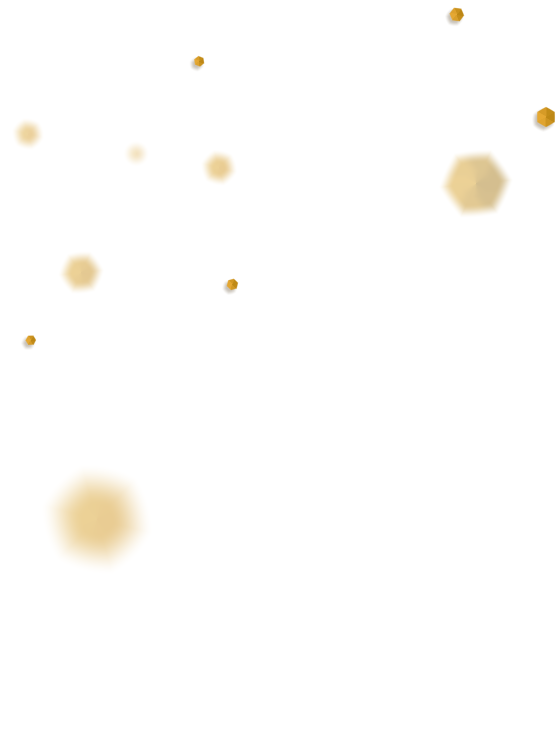
Top, the full canvas; bottom, a detail of the centre.
Reproduce this background procedurally as a WebGL 1 fragment shader.

```glsl
precision highp float;
// Scattered golden gems on white: small sharp ones with shadows, and large out-of-focus ones.

uniform vec2 u_resolution;

const float TAU = 6.2831853;
const float SIDES = 6.0;
const float SECTOR = TAU / SIDES;
const float LAST = 4.0; // index of the last gem in each layer

// Signed distance to a regular polygon, eased towards a circle by roundness.
float gemDistance(vec2 p, float radius, float turn, float roundness) {
    float fromMiddle = mod(atan(p.y, p.x) - turn, SECTOR) - 0.5 * SECTOR;
    float flatSided = length(p) * cos(fromMiddle) - radius * cos(0.5 * SECTOR);
    return mix(flatSided, length(p) - 0.95 * radius, roundness);
}

// One tone per facet, darkest to the right; borders soften over the given width.
float facetShade(vec2 p, float turn, float softness) {
    float position = (atan(p.y, p.x) - turn) / SECTOR;
    float facet = floor(position);
    float width = clamp(softness / (length(p) * SECTOR + 0.0001), 0.001, 1.0);
    float blend = smoothstep(1.0 - width, 1.0, position - facet);
    float facing = turn + (facet + 0.5 + blend) * SECTOR;
    return 0.5 + 0.5 * cos(facing - 0.3);
}

float coverage(float dist, float softness) {
    return 1.0 - smoothstep(-softness, softness, dist);
}

// Defocused gems: a fading wave across the middle, the last one far larger.
vec2 blurredCenter(float i, float t) {
    float x = 0.05 + 0.38 * t + 0.42 * pow(t, 7.0);
    float y = 0.49 + 0.33 * (1.0 - t) * cos(1.14 + 2.05 * i);
    return vec2(x, y);
}

float blurredRadius(float i, float t) {
    return 0.029 + 0.057 * pow(t, 7.0) + 0.026 * (1.0 - t) * sin(2.0 * i);
}

// Sharp gems: alternate low and high while climbing to the right.
vec2 sharpCenter(float i, float t) {
    float x = 0.055 + 0.92 * t - 0.1 * sin(0.5 * TAU * t) * cos(0.5 * TAU * i);
    float y = 0.055 + 0.62 * t * t + mod(i, 2.0) * (0.826 - 0.36 * t);
    return vec2(x, y);
}

vec3 paintBlurred(vec3 base, vec2 p, float radius, float turn) {
    float softness = 0.019;
    float roundness = clamp(softness / radius, 0.0, 1.0);
    float shade = facetShade(p, turn, 2.0 * softness);
    float depth = smoothstep(0.03, 0.08, radius);
    vec3 pale = vec3(0.925, 0.82, 0.59);
    vec3 dusky = mix(vec3(0.915, 0.80, 0.575), vec3(0.83, 0.745, 0.56), depth);
    float opacity = smoothstep(0.0, 0.035, radius);
    float cover = coverage(gemDistance(p, radius, turn, roundness), softness);
    return mix(base, mix(pale, dusky, shade), cover * opacity);
}

vec3 paintSharp(vec3 base, vec2 p, float radius, float turn, float pixel) {
    // Soft shadow below and to the left
    vec2 shadowPoint = p + vec2(0.007, 0.008);
    float shadow = coverage(gemDistance(shadowPoint, radius, turn, 0.6), 0.008);
    vec3 color = mix(base, vec3(0.56, 0.51, 0.43), 0.48 * shadow);

    // Faceted body
    float shade = facetShade(p, turn, pixel);
    vec3 gold = mix(vec3(0.90, 0.66, 0.20), vec3(0.74, 0.53, 0.08), shade);
    float body = coverage(gemDistance(p, radius, turn, 0.1), 0.8 * pixel);
    return mix(color, gold, body);
}

void main() {
    vec2 uv = gl_FragCoord.xy / u_resolution.y;
    vec2 extent = vec2(u_resolution.x / u_resolution.y, 1.0);
    float pixel = 1.0 / u_resolution.y;
    vec3 color = vec3(1.0);

    for (int n = 0; n < 5; n++) {
        float i = float(n);
        float t = i / LAST;
        vec2 p = uv - blurredCenter(i, t) * extent;
        color = paintBlurred(color, p, blurredRadius(i, t), 0.1 + 0.7 * (LAST - i));
    }

    for (int n = 0; n < 5; n++) {
        float i = float(n);
        float t = i / LAST;
        vec2 p = uv - sharpCenter(i, t) * extent;
        float radius = 0.0145 + 0.0135 * t * t * t;
        color = paintSharp(color, p, radius, 0.25 * TAU + 0.4 * (LAST - i), pixel);
    }

    gl_FragColor = vec4(color, 1.0);
}
```
